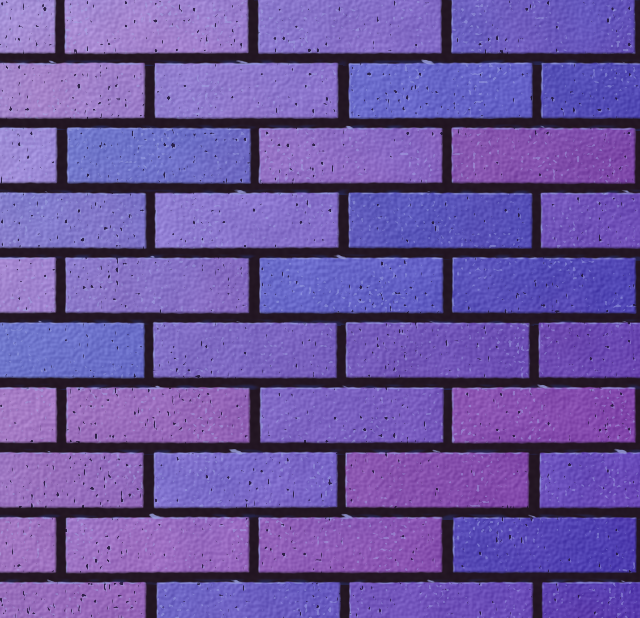
This texture is drawn by a WebGL 1 fragment shader. Its source:

```glsl
precision highp float;
// Running-bond wall of pitted violet, blue and magenta bricks with dark recessed joints.
uniform vec2 u_resolution;

float hash(vec2 p) {
  p = fract(p * vec2(0.1031, 0.1137));
  p += dot(p, p.yx + 33.33);
  return fract((p.x + p.y) * p.x * 17.17);
}

float corner(vec2 cell, vec2 offset) {
  float angle = 6.2832 * hash(cell + 71.0);
  return dot(vec2(cos(angle), sin(angle)), offset);
}

// Gradient noise, about -0.7 to 0.7
float noise(vec2 p) {
  vec2 i = floor(p), f = fract(p);
  vec2 s = f * f * f * (f * (f * 6.0 - 15.0) + 10.0);
  vec2 e = vec2(1.0, 0.0);
  return mix(mix(corner(i, f), corner(i + e, f - e), s.x),
             mix(corner(i + e.yx, f - e.yx), corner(i + e.xx, f - e.xx), s.x), s.y);
}

float grain(vec2 p) {
  return noise(p * 170.0) + 0.7 * noise(p * 85.0 + 13.0);
}

// Small holes and short upright cracks
float pits(vec2 p) {
  float limit = 0.41 - 0.12 * noise(p * 9.0 + 3.0) + 0.04 * p.x;
  float holes = smoothstep(limit, limit + 0.12, noise(p * vec2(150.0, 108.0)));
  float cracks = smoothstep(limit + 0.06, limit + 0.17, noise(p * vec2(230.0, 55.0) + 37.0));
  return max(holes, cracks);
}

float roundBox(vec2 p, vec2 halfSize, float radius) {
  vec2 q = abs(p) - halfSize + radius;
  return length(max(q, 0.0)) + min(max(q.x, q.y), 0.0) - radius;
}

void main() {
  // Width is 1, y runs downwards from the top
  vec2 p = vec2(gl_FragCoord.x, u_resolution.y - gl_FragCoord.y) / u_resolution.x;
  float pixel = 1.0 / u_resolution.x;

  // Bond layout: alternate courses are shifted, each slightly uneven
  vec2 pitch = vec2(0.3014, 0.1014);
  float row = floor((p.y + 0.0103) / pitch.y);
  float shift = mix(0.0983, 0.235, mod(row, 2.0)) + 0.007 * (hash(vec2(row, 5.0)) - 0.5);
  vec2 cell = vec2(floor((p.x - shift) / pitch.x), row);
  vec2 local = p - vec2(shift, -0.0103) - (cell + 0.5) * pitch;
  float tone = hash(cell + 19.0);
  float chance = hash(cell + 47.0);
  local.y += local.x * 0.008 * (chance - 0.5);
  local.x += 0.003 * (tone - 0.5);

  vec2 halfSize = vec2(0.1434, 0.0432);
  float edge = roundBox(local, halfSize, 0.002)
             + 0.0011 * noise(p * 95.0) + 0.0009 * noise(p * 30.0);
  float face = smoothstep(pixel, -pixel, edge);

  // Brick colour, paler at the upper left and richer at the lower right
  float hue = clamp(tone + 0.35 * (p.y - 0.5) + 0.12 * noise(p * 7.0), 0.0, 1.0);
  vec3 brick = mix(vec3(0.35, 0.33, 0.74), vec3(0.46, 0.35, 0.74), smoothstep(0.05, 0.45, hue));
  brick = mix(brick, vec3(0.54, 0.33, 0.69), smoothstep(0.5, 1.0, hue));
  float sheen = 0.95 - p.x - 0.45 * p.y;
  brick += vec3(0.15, 0.22, 0.11) * sheen + 0.05 * (chance - 0.5);
  brick += 0.035 * noise(p * 18.0);

  // Rough surface lit from the upper left
  vec2 slope = vec2(0.0013);
  float relief = grain(p + slope) - grain(p - slope);
  brick += vec3(0.065, 0.07, 0.06) * clamp(relief, -1.2, 1.2);

  // Pits with a bright lower lip, and pale dusty specks
  float hole = pits(p);
  float lip = clamp(pits(p - vec2(0.002, 0.0022)) - hole, 0.0, 1.0);
  brick = mix(brick, vec3(0.67, 0.69, 0.90), 0.38 * lip);
  float dust = smoothstep(0.34, 0.55, noise(p * 160.0 + 91.0) + 0.3 * noise(p * 14.0 + 7.0));
  brick = mix(brick, vec3(0.64, 0.67, 0.90), 0.45 * dust);
  brick = mix(brick, vec3(0.13, 0.09, 0.22), 0.88 * hole);

  // Worn pale rim on the top and left, shade along the bottom and right
  vec2 fromStart = local + halfSize, fromEnd = halfSize - local;
  float start = min(fromStart.x, fromStart.y);
  float rim = smoothstep(0.0036, 0.001, start) * smoothstep(-0.35, 0.3, noise(p * 75.0 + 23.0));
  brick = mix(brick, vec3(0.60, 0.64, 0.90), 0.7 * rim);
  brick *= 1.0 - 0.3 * smoothstep(0.004, 0.0, min(fromEnd.x, fromEnd.y));

  // Recessed joint with navy residue above each brick
  vec3 joint = vec3(0.135, 0.085, 0.135) + 0.018 * noise(p * 120.0);
  float residue = smoothstep(-0.007, -0.001, fromStart.y) * step(fromStart.y, 0.004)
                * smoothstep(-0.1, 0.4, noise(p * vec2(35.0, 110.0) + 11.0));
  joint = mix(joint, vec3(0.15, 0.17, 0.38), 0.65 * residue);
  vec3 color = mix(joint, brick, face);

  // One pale mortar crumb on the top edge of most bricks
  vec2 crumb = local - vec2(0.02 * (tone - 0.5) - 0.01, -halfSize.y - 0.0015);
  crumb.y -= 0.25 * crumb.x;
  float chip = length(crumb * vec2(0.4, 1.3)) - 0.0035 * chance + 0.0025 * noise(p * 140.0);
  color = mix(color, vec3(0.60, 0.62, 0.86), 0.85 * smoothstep(pixel, -pixel, chip));

  gl_FragColor = vec4(clamp(color, 0.0, 1.0), 1.0);
}
```
